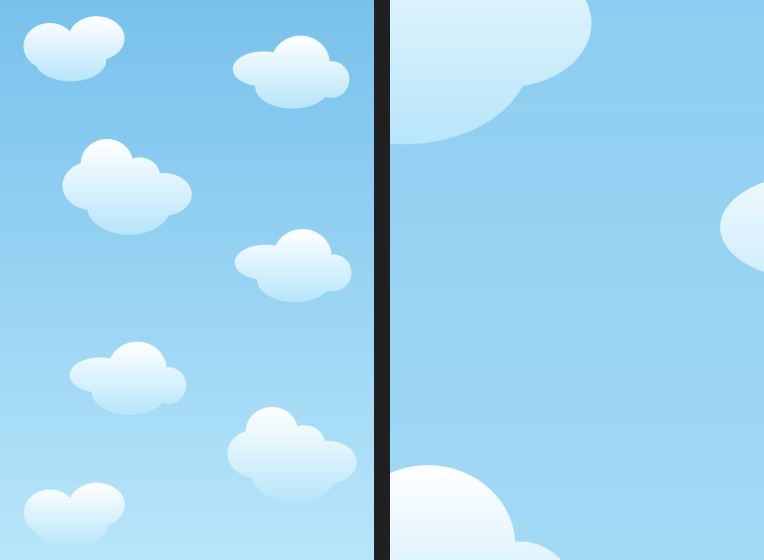
Left, the full canvas; right, a detail of the centre.
Reproduce this pattern procedurally as a Shadertoy shader.

```glsl
// Puffy clouds in two loose columns over a blue sky that pales downwards.
// Each cloud is a union of ellipses, shaded from white at its crown
// to the horizon blue at its base. Lengths are in canvas widths.

const float PI = 3.14159;
const vec3 ZENITH = vec3(0.47, 0.757, 0.925);
const vec3 HORIZON = vec3(0.72, 0.90, 0.98);
const vec3 CROWN = vec3(1.0);

float hash(float n) {
    return fract(sin(n * 12.9898) * 43758.5453);
}

// Approximate signed distance to an ellipse
float ellipse(vec2 p, vec2 centre, vec2 radii) {
    vec2 q = (p - centre) / radii;
    float k = length(q);
    return k * (k - 1.0) / max(length(q / radii), 1e-4);
}

// Two round lobes on a flat belly
float heartCloud(vec2 p) {
    float d = ellipse(p, vec2(-0.064, 0.006), vec2(0.070, 0.062));
    d = min(d, ellipse(p, vec2(0.061, 0.027), vec2(0.075, 0.059)));
    return min(d, ellipse(p, vec2(-0.008, -0.033), vec2(0.095, 0.055)));
}

// High dome between a long left lobe and a small right one
float domeCloud(vec2 p) {
    float d = ellipse(p, vec2(-0.074, 0.008), vec2(0.082, 0.047));
    d = min(d, ellipse(p, vec2(0.025, 0.025), vec2(0.078, 0.072)));
    d = min(d, ellipse(p, vec2(0.107, -0.020), vec2(0.049, 0.049)));
    return min(d, ellipse(p, vec2(0.004, -0.039), vec2(0.100, 0.059)));
}

// Big heap that steps down to the right
float heapCloud(vec2 p) {
    float d = ellipse(p, vec2(-0.053, 0.061), vec2(0.070, 0.066));
    d = min(d, ellipse(p, vec2(-0.090, 0.002), vec2(0.082, 0.066)));
    d = min(d, ellipse(p, vec2(0.035, 0.025), vec2(0.055, 0.053)));
    d = min(d, ellipse(p, vec2(0.098, -0.021), vec2(0.076, 0.057)));
    return min(d, ellipse(p, vec2(0.006, -0.051), vec2(0.113, 0.078)));
}

// Paints one cloud, centred on the origin of p, over the sky
vec3 paintCloud(vec3 sky, vec2 p, int kind, float blur) {
    float d = kind == 0 ? heartCloud(p) : kind == 1 ? domeCloud(p) : heapCloud(p);
    float halfHeight = kind == 0 ? 0.087 : kind == 1 ? 0.098 : 0.128;
    float rise = clamp(0.5 + 0.5 * p.y / halfHeight, 0.0, 1.0);
    float cover = 1.0 - smoothstep(-blur, blur, d);
    return mix(sky, mix(HORIZON, CROWN, rise), cover);
}

void mainImage(out vec4 fragColor, in vec2 fragCoord) {
    vec2 p = fragCoord / iResolution.x;
    float height = iResolution.y / iResolution.x;
    float blur = 0.75 / iResolution.x;
    vec3 color = mix(HORIZON, ZENITH, p.y / height);

    // Even indices go down the left column, odd ones down the right
    for (int i = 0; i < 7; i++) {
        int row = i / 2;
        float k = float(row);
        bool isLeft = i % 2 == 0;
        vec2 place = isLeft
            ? vec2(0.20 + 0.16 * sin(k * PI / 3.0),
                   0.085 + 0.279 * k - 0.033 * sin(k * PI / 1.5))
            : vec2(0.783, 0.131 + 0.341 * k);
        int kind = isLeft ? (3 - row) % 3 : 1 + row / 2;
        vec2 drift = 0.012 * (vec2(hash(float(i) + 1.0), hash(float(i) + 9.0)) - 0.5);
        vec2 centre = vec2(place.x, (1.0 - place.y) * height) + drift;
        color = paintCloud(color, p - centre, kind, blur);
    }
    fragColor = vec4(color, 1.0);
}
```
